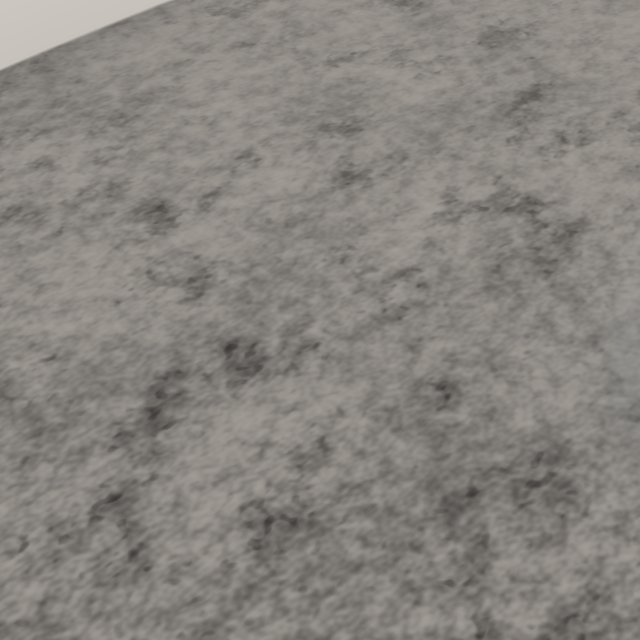
A Shadertoy shader for this texture:

```glsl
// Worn grey concrete floor seen at a slant, with a pale wall in the far corner.

const vec3 CONCRETE_TINT = vec3(1.0, 0.970, 0.932);
const vec3 WALL_COLOR = vec3(0.785, 0.765, 0.74);
const vec3 SHEEN_COLOR = vec3(0.58, 0.585, 0.58);

float hash(vec2 cell) {
    vec3 h = fract(cell.xyx * vec3(0.1031, 0.1030, 0.0973));
    h += dot(h, h.yzx + 33.33);
    return fract((h.x + h.y) * h.z);
}

vec2 cellGradient(vec2 cell) {
    float angle = 6.2832 * hash(cell);
    return vec2(cos(angle), sin(angle));
}

float gradientNoise(vec2 p) {
    vec2 cell = floor(p);
    vec2 f = p - cell;
    vec2 blend = f * f * f * (f * (f * 6.0 - 15.0) + 10.0);
    vec2 e = vec2(0.0, 1.0);
    float a = dot(cellGradient(cell), f);
    float b = dot(cellGradient(cell + e.yx), f - e.yx);
    float c = dot(cellGradient(cell + e.xy), f - e.xy);
    float d = dot(cellGradient(cell + e.yy), f - e.yy);
    return mix(mix(a, b, blend.x), mix(c, d, blend.x), blend.y);
}

// Layered noise; gain sets how strong the finer layers are.
float layeredNoise(vec2 p, int layers, float gain) {
    float sum = 0.0;
    float weight = 1.0;
    for (int i = 0; i < layers; i++) {
        sum += weight * gradientNoise(p);
        p = mat2(1.6, 1.2, -1.2, 1.6) * p + 17.3;
        weight *= gain;
    }
    return sum;
}

// Maps the canvas onto a receding plane.
vec2 floorPlane(vec2 uv, float horizon) {
    float depth = 1.0 / (horizon - uv.y);
    return vec2((uv.x - 0.5) * depth, depth * 2.1) * 1.7;
}

// Turns the plane and stretches it along the trowel direction.
vec2 alongGrain(vec2 p, float angle, float stretch) {
    float c = cos(angle);
    float s = sin(angle);
    return vec2(c * p.x + s * p.y, c * p.y - s * p.x) * vec2(1.0 / stretch, 1.0);
}

float concreteTone(vec2 uv) {
    vec2 p = alongGrain(floorPlane(uv, 2.2), 0.5, 1.5) + 5.0;
    float nearness = 1.0 - uv.y;

    // Broad clouds and dark stains
    float clouds = layeredNoise(p * 5.0, 5, 0.6);
    float stainField = layeredNoise(p * 8.0 + 31.0, 5, 0.7);
    float stain = smoothstep(0.05, 0.85, stainField + 0.15 * nearness);

    // Fine mottling, softer with distance
    float grain = layeredNoise(p * 32.0 + 9.0, 3, mix(0.65, 0.95, nearness));

    // Small pits, gathered inside the stains
    float pitField = gradientNoise(p * 62.0 + 71.0) + 0.4 * gradientNoise(p * 105.0);
    float pits = smoothstep(0.22, 0.58, pitField + 0.2 * stain);

    float tone = mix(0.527, 0.567, smoothstep(0.0, 0.9, uv.y));
    tone += 0.075 * clouds + mix(0.075, 0.120, nearness) * grain;
    tone -= 0.110 * stain;
    tone -= pits * mix(0.045, 0.115, nearness) * (0.55 + 0.6 * stain);

    // Gentle shoulder on the lightest patches
    float excess = max(tone - 0.56, 0.0);
    return tone - excess + excess / (1.0 + 6.0 * excess);
}

void mainImage(out vec4 fragColor, in vec2 fragCoord) {
    vec2 uv = fragCoord / iResolution.xy;
    float pixel = 1.0 / iResolution.y;

    // Floor, shaded toward the foot of the wall
    float wallDistance = uv.y - 0.89 - 0.43 * uv.x + 0.08 * uv.x * uv.x;
    float tone = concreteTone(uv);
    tone -= 0.065 * exp(min(wallDistance, 0.0) * 18.0) * smoothstep(0.5, 0.1, uv.x);
    vec3 color = tone * CONCRETE_TINT;

    // Cool sheen at the right edge
    vec2 sheenOffset = (uv - vec2(1.02, 0.42)) / vec2(0.08, 0.12);
    color = mix(color, SHEEN_COLOR, 0.6 * exp(-dot(sheenOffset, sheenOffset)));

    // Wall with a soft edge
    vec3 wall = WALL_COLOR + 0.2 * (wallDistance - 0.04);
    float edge = 0.002 + pixel;
    color = mix(color, wall, smoothstep(-edge, edge, wallDistance));

    fragColor = vec4(color, 1.0);
}
```
